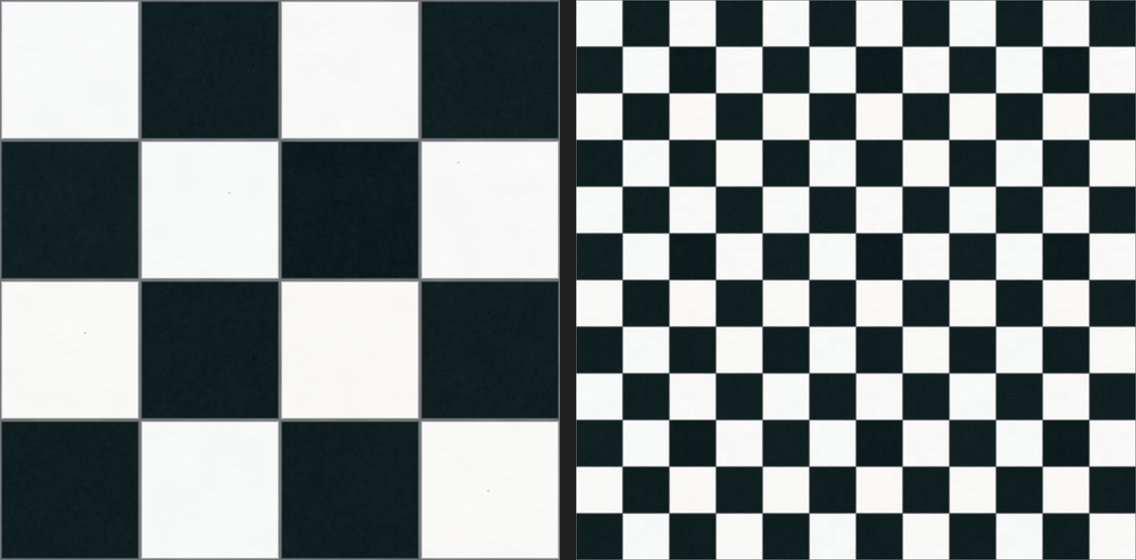
Left: one tile. Right: repeated 3 by 3.
Write a WebGL 1 fragment shader that draws this pattern.

```glsl
precision highp float;
// Checkerboard of black and white floor tiles with thin grey grout, faint grain and small specks.

uniform vec2 u_resolution;

#define TILES 4.0
#define GROUT_HALF 0.0125   // half width of the grout, in tiles
#define GROUT_SOFT 0.009    // half width of its soft edge, in tiles
#define WHITE vec3(0.972, 0.974, 0.970)
#define DARK vec3(0.070, 0.135, 0.138)
#define DEEP vec3(0.040, 0.092, 0.096)
#define GROUT vec3(0.455, 0.470, 0.490)
#define GRAIN_CELLS 192.0
#define GRAIN 0.030
#define SPECK_CHANCE 0.45
#define SPECK_RADIUS 0.009

float hash(vec2 p) {
  vec3 q = fract(vec3(p.xyx) * 0.1031);
  q += dot(q, q.yzx + 33.33);
  return fract((q.x + q.y) * q.z);
}

// Value noise over the unit square that wraps after a whole number of cells
float wrapNoise(vec2 uv, float cells, float seed) {
  vec2 p = uv * cells;
  vec2 i = floor(p);
  vec2 f = p - i;
  f = f * f * (3.0 - 2.0 * f);
  vec2 a = mod(i, cells);
  vec2 b = mod(i + 1.0, cells);
  float low = mix(hash(a + seed), hash(vec2(b.x, a.y) + seed), f.x);
  float high = mix(hash(vec2(a.x, b.y) + seed), hash(b + seed), f.x);
  return mix(low, high, f.y);
}

// Coverage of a tiny dark speck that only some tiles have
float speck(vec2 local, vec2 tile, float pixel) {
  vec2 center = 0.15 + 0.7 * vec2(hash(tile + 11.3), hash(tile + 27.7));
  float present = step(hash(tile + 43.1), SPECK_CHANCE);
  float soft = max(pixel, 0.006);
  float d = length((local - center) * vec2(1.0, 1.3)) - SPECK_RADIUS;
  return present * (1.0 - smoothstep(-soft, soft, d));
}

void main() {
  vec2 uv = gl_FragCoord.xy / u_resolution;
  vec2 tile = mod(floor(uv * TILES), TILES);
  vec2 local = fract(uv * TILES);
  float pixel = TILES / min(u_resolution.x, u_resolution.y);

  // Grain and slow mottling
  float grain = 0.65 * wrapNoise(uv, GRAIN_CELLS, 3.0)
              + 0.35 * wrapNoise(uv, GRAIN_CELLS * 0.5, 71.0) - 0.5;
  float mottle = wrapNoise(uv, 24.0, 19.0) - 0.5;
  float tone = hash(tile + 5.7);

  // Distance to the nearest tile edge
  vec2 edge = min(local, 1.0 - local);
  float border = min(edge.x, edge.y);
  float rim = 1.0 - smoothstep(GROUT_HALF, GROUT_HALF + 0.025, border);

  // Dark glaze: each tile has its own depth, darker along the rim
  float depth = clamp(0.75 * tone * tone + 0.3 * mottle + 0.4 * rim + 0.08, 0.0, 1.0);
  vec3 dark = mix(DARK, DEEP, depth) + GRAIN * grain;

  // White glaze: faint warm or cool tint, brighter along the rim
  vec3 white = WHITE + (tone - 0.5) * vec3(0.008, 0.0, -0.010);
  white += 0.010 * mottle + 0.25 * GRAIN * grain + 0.012 * rim;

  float isWhite = mod(tile.x + tile.y, 2.0);
  vec3 color = mix(dark, white, isWhite);
  color *= 1.0 - mix(0.45, 0.16, isWhite) * speck(local, tile, pixel);

  // Grout lines, centered on the tile boundaries
  float soft = max(GROUT_SOFT, 0.7 * pixel);
  float joint = 1.0 - smoothstep(GROUT_HALF - soft, GROUT_HALF + soft, border);
  color = mix(color, GROUT + 0.04 * mottle, joint);

  gl_FragColor = vec4(clamp(color, 0.0, 1.0), 1.0);
}
```
